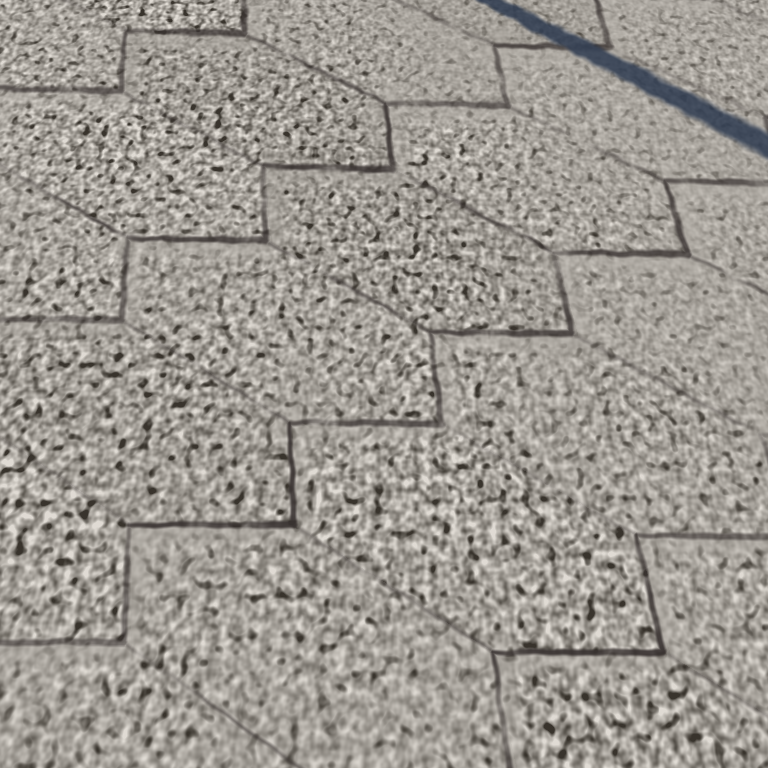
Reproduce this texture procedurally as a WebGL 2 fragment shader.

```glsl
#version 300 es
precision highp float;
// Weathered roof shingles seen at a slant: a honeycomb lattice of tabs laid on
// a perspective plane, with shadowed lower and right edges, thin diagonal seams,
// mineral granules from gradient noise, and one cool shadow stripe.

#define GRAIN_FREQ 88.0
#define GRAIN_GAIN 0.46
#define PIT_DEPTH 0.36
#define BASE_TONE 0.635
#define EDGE_WIDTH 0.0044
#define SEAM_WIDTH 0.0025
#define EDGE_WOBBLE 0.0035
#define LEDGE_WIDTH 0.034
#define TAB_VARIATION 0.035
#define STRIPE_WIDTH 0.015

uniform vec2 u_resolution;
out vec4 fragColor;

const vec3 EDGE_COLOR = vec3(0.22, 0.195, 0.19);
const vec3 STRIPE_COLOR = vec3(0.21, 0.255, 0.33);
const vec2 TAB_CORNER = vec2(0.34, 0.31);
const vec2 TAB_CENTER = vec2(0.667, 0.667);

// Lattice plane to canvas, with y pointing down the roof
const mat3 PLANE = mat3(0.2056, -0.0840, 0.0607,
                        0.3867, 0.1081, -0.0450,
                        0.5599, 0.4323, 1.0);

float hash(vec2 p) {
    vec3 q = fract(p.xyx * vec3(0.1031, 0.1030, 0.0973));
    q += dot(q, q.yzx + 33.33);
    return fract((q.x + q.y) * q.z);
}

float gradientAt(vec2 cell, vec2 offset) {
    float angle = 6.2832 * hash(cell);
    return dot(vec2(cos(angle), sin(angle)), offset);
}

float gradientNoise(vec2 p) {
    vec2 i = floor(p), f = fract(p);
    vec2 s = f * f * f * (f * (f * 6.0 - 15.0) + 10.0);
    vec2 e = vec2(1.0, 0.0);
    return mix(mix(gradientAt(i, f), gradientAt(i + e, f - e), s.x),
               mix(gradientAt(i + e.yx, f - e.yx), gradientAt(i + 1.0, f - 1.0), s.x), s.y);
}

vec2 project(vec2 lattice) {
    vec3 h = PLANE * vec3(lattice, 1.0);
    return h.xy / h.z;
}

// x: distance, y: position along the segment, z: side (positive is outside the tab)
vec3 segment(vec2 p, vec2 a, vec2 b) {
    vec2 d = b - a, r = p - a;
    float t = clamp(dot(r, d) / dot(d, d), 0.0, 1.0);
    return vec3(length(r - d * t), t, (d.x * r.y - d.y * r.x) / length(d));
}

float stroke(float dist, float halfWidth) {
    float soft = 0.0018 + 0.7 / u_resolution.y;
    return 1.0 - smoothstep(halfWidth - soft, halfWidth + soft, dist);
}

float ledge(vec3 s) {
    return (1.0 - smoothstep(0.3 * LEDGE_WIDTH, LEDGE_WIDTH, s.x)) * smoothstep(0.0, 0.006, s.z);
}

void main() {
    vec2 p = gl_FragCoord.xy / u_resolution;
    p.y = 1.0 - p.y;
    vec3 h = inverse(PLANE) * vec3(p, 1.0);
    vec2 lattice = h.xy / h.z;

    // Granule coordinates: roof plane, unsheared around the middle
    mat2 unshear = mat2(PLANE[0].xy - PLANE[2].xy * PLANE[0].z,
                        PLANE[1].xy - PLANE[2].xy * PLANE[1].z);
    vec2 g = unshear * lattice * GRAIN_FREQ + 300.0;
    vec2 wobble = vec2(gradientNoise(g * 0.45), gradientNoise(g * 0.45 + 71.0));
    vec2 q = p + EDGE_WOBBLE * wobble;
    float wear = smoothstep(-0.55, 0.1, gradientNoise(g * 0.22 + 37.0));

    // Nearby tabs: nearest centre, edge shadows and smooth ledges
    float dark = 0.0, smoothBand = 0.0, nearest = 9.0;
    vec2 tab = vec2(0.0);
    for (int j = -1; j <= 1; j++) {
        for (int i = -1; i <= 1; i++) {
            vec2 cell = floor(lattice) + vec2(i, j);
            vec2 r = lattice - cell - TAB_CENTER;
            float d = r.x * r.x + r.x * r.y + r.y * r.y;
            if (d < nearest) { nearest = d; tab = cell; }

            vec2 joint = project(cell), corner = project(cell + TAB_CORNER);
            vec3 lower = segment(q, joint, corner);
            vec3 right = segment(q, corner, project(cell + vec2(1.0, 0.0)));
            vec3 seam = segment(q, joint, project(cell + TAB_CORNER - vec2(0.0, 1.0)));
            float depth = mix(0.65, 1.0, hash(cell + 50.0)) * mix(0.5, 1.0, wear);
            float faint = mix(0.35, 0.9, hash(cell + 90.0)) * wear * (1.0 - 0.35 * seam.y);
            dark = max(dark, depth * stroke(lower.x, EDGE_WIDTH * mix(0.7, 1.1, lower.y)));
            dark = max(dark, depth * stroke(right.x, EDGE_WIDTH * mix(0.95, 0.65, right.y)));
            dark = max(dark, faint * stroke(seam.x, SEAM_WIDTH));
            smoothBand = max(smoothBand, max(ledge(lower), ledge(right)));
        }
    }

    // Granules: pale flecks and dark pits, calmer on ledges and far tabs
    float chance = hash(tab + 20.0);
    float patches = gradientNoise(g * 0.075 + 11.0);
    float contrast = mix(0.8, 1.2, chance) + 0.45 * patches;
    contrast *= (1.0 - 0.55 * smoothBand) * (1.0 - 0.5 * smoothstep(0.2, 0.6, p.x - p.y));
    float grain = 0.75 * gradientNoise(g) + 0.55 * gradientNoise(g * 1.8 + 17.0);
    float pits = smoothstep(0.12, 0.5, gradientNoise(g * vec2(0.85, 0.95) + 143.0));
    float tone = BASE_TONE + TAB_VARIATION * (hash(tab + 70.0) - 0.5) + 0.02 * smoothBand;
    tone += contrast * (GRAIN_GAIN * grain - PIT_DEPTH * pits);
    tone = clamp(tone, 0.2, 0.86);
    vec3 color = tone + vec3(0.018, 0.0, -0.028);
    color = mix(color, EDGE_COLOR, dark * 0.92);

    // Cool shadow stripe across the upper right
    vec3 stripe = segment(p, vec2(0.60, -0.02), vec2(1.04, 0.21));
    float stripeHalf = STRIPE_WIDTH * mix(0.6, 1.15, stripe.y);
    float shade = 1.0 - smoothstep(0.55 * stripeHalf, 1.25 * stripeHalf, stripe.x + 0.004 * wobble.x);
    color = mix(color, STRIPE_COLOR + 0.12 * (tone - 0.6), 0.92 * shade);

    fragColor = vec4(color, 1.0);
}
```
